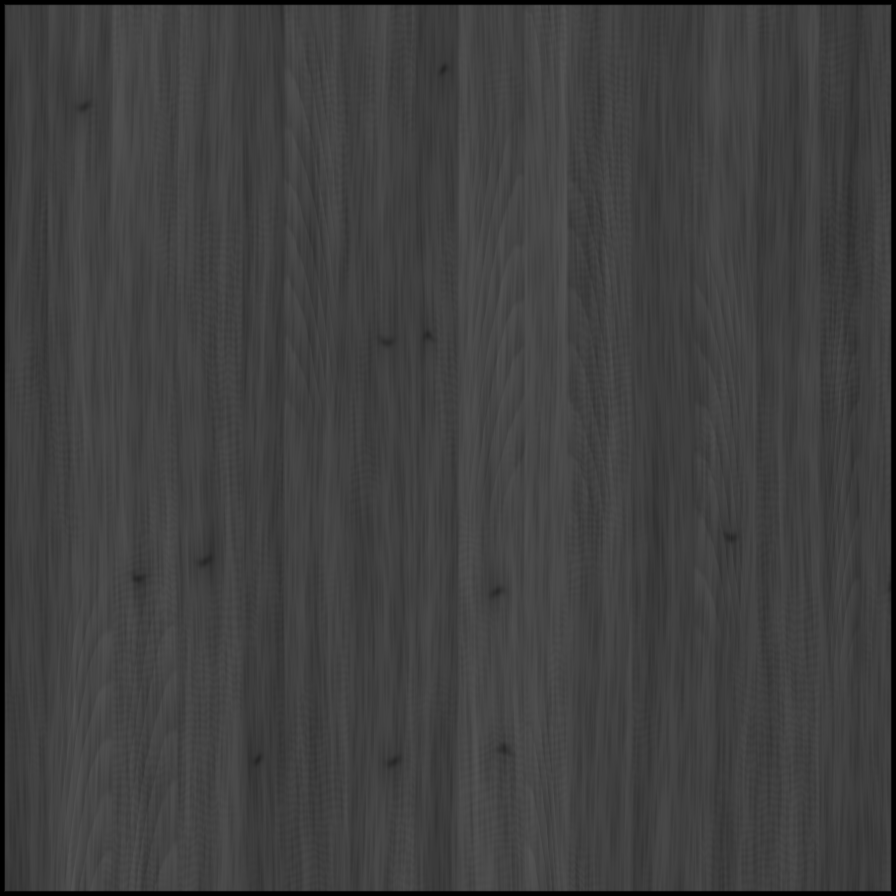
A Shadertoy shader for this texture:

```glsl
// Dark grey wood veneer: narrow vertical staves with fine grain, arches and knots, in a thin black frame.
#define STAVES 15.5
#define BASE_TONE 0.254
#define STAVE_CONTRAST 0.052
#define SHADE_DEPTH 0.026
#define STREAK_DEPTH 0.022
#define PORE_DEPTH 0.024
#define ARCH_DEPTH 0.036
#define RIPPLE_DEPTH 0.007
#define KNOT_DEPTH 0.075
#define FRAME 0.0054

float hash(vec2 p) {
    p = fract(p * vec2(0.1031, 0.1137));
    p += dot(p, p.yx + 33.33);
    return fract((p.x + p.y) * p.x * 17.31);
}

vec2 hash2(vec2 p) {
    return vec2(hash(p), hash(p + 71.7));
}

// Layered, warped sines, roughly -1 to 1
float waves(vec2 p) {
    float sum = 0.0, amp = 0.5;
    for (int i = 0; i < 5; i++) {
        sum += amp * sin(p.x + 1.5 * sin(p.y));
        p = mat2(1.8, 0.8, -0.8, 1.8) * p + sum + 2.3;
        amp *= 0.68;
    }
    return sum;
}

// Distance to the nearest scattered cell point
float cellular(vec2 p) {
    vec2 cell = floor(p);
    float nearest = 4.0;
    for (int y = -1; y <= 1; y++)
        for (int x = -1; x <= 1; x++) {
            vec2 c = cell + vec2(x, y);
            nearest = min(nearest, length(c + hash2(c + 50.0) - p));
        }
    return nearest;
}

// Position of the joint on the left of a stave, in stave units
float joint(float id) {
    return id + 0.4 * (hash(vec2(id + 9.0, 4.0)) - 0.5);
}

// Nested arches that leave one side of the stave and bend along it
float arches(float across, float y, float id) {
    float side = hash(vec2(id + 20.0, 8.0)) < 0.5 ? across : 1.0 - across;
    side = max(side, 0.0);
    float bend = y + 0.42 * side * side + 0.012 * waves(vec2(side * 3.0 + id, y * 9.0));
    float ring = fract(bend / 0.062);
    float line = ring * (1.0 - smoothstep(0.82, 1.0, ring)) - 0.4;
    float zone = smoothstep(0.1, 0.7, sin(y * 5.5 + 6.28 * hash(vec2(id + 30.0, 2.0))));
    float chosen = step(0.45, hash(vec2(id + 14.0, 6.0)));
    return line * zone * chosen * (1.0 - smoothstep(0.55, 1.0, side));
}

// Small dark knots, each with a soft smear along the grain
float knots(float across, float y, float id) {
    float row = floor(y * 4.0);
    vec2 seed = vec2(id + 40.0, row + 3.0);
    vec2 centre = vec2(0.3, 0.3) + 0.4 * hash2(seed);
    vec2 d = vec2(across - centre.x, fract(y * 4.0) - centre.y);
    d.y += 0.012 * sin(across * 14.0 + id);
    float core = exp(-dot(d * vec2(9.0, 48.0), d * vec2(9.0, 48.0)));
    float smear = exp(-dot(d * vec2(4.5, 8.0), d * vec2(4.5, 8.0)));
    return step(0.78, hash(seed + 5.0)) * (core + 0.35 * smear);
}

// Grey tone of one stave
float stave(vec2 uv, float id) {
    float left = joint(id);
    float across = (uv.x * STAVES - left) / (joint(id + 1.0) - left);
    vec2 offset = 40.0 * hash2(vec2(id + 3.0, 17.0));
    float sway = 0.004 * sin(uv.y * 7.0 + offset.x);
    vec2 p = vec2(uv.x + sway, uv.y);

    float tone = BASE_TONE + STAVE_CONTRAST * (hash(vec2(id + 60.0, 12.0)) - 0.5);
    tone += SHADE_DEPTH * waves(p * vec2(32.0, 2.2) + offset) * 0.8;
    tone += STREAK_DEPTH * waves(p * vec2(150.0, 3.0) + offset.yx);

    float pore = cellular(p * vec2(210.0, 13.0) + offset);
    tone -= PORE_DEPTH * (0.7 - smoothstep(0.05, 0.6, pore));

    float patchy = smoothstep(-0.1, 0.6, waves(uv * vec2(20.0, 6.0) + offset));
    float ripple = sin(uv.y * 640.0 + 5.0 * waves(uv * vec2(45.0, 14.0) + offset));
    tone += RIPPLE_DEPTH * patchy * ripple;

    tone += ARCH_DEPTH * arches(across, uv.y, id);
    return tone - KNOT_DEPTH * knots(across, uv.y, id);
}

void mainImage(out vec4 fragColor, in vec2 fragCoord) {
    vec2 uv = fragCoord / iResolution.xy;

    // Blend the two staves that meet at the nearest joint
    float u = uv.x * STAVES;
    float id = floor(u + 0.5);
    float blend = smoothstep(-0.035, 0.035, u - joint(id));
    float tone = mix(stave(uv, id - 1.0), stave(uv, id), blend);

    // Black frame with a soft inner edge
    vec2 margin = min(uv, 1.0 - uv);
    float inside = smoothstep(FRAME - 0.0012, FRAME + 0.0012, min(margin.x, margin.y));

    fragColor = vec4(vec3(clamp(tone, 0.13, 0.36)) * inside, 1.0);
}
```
